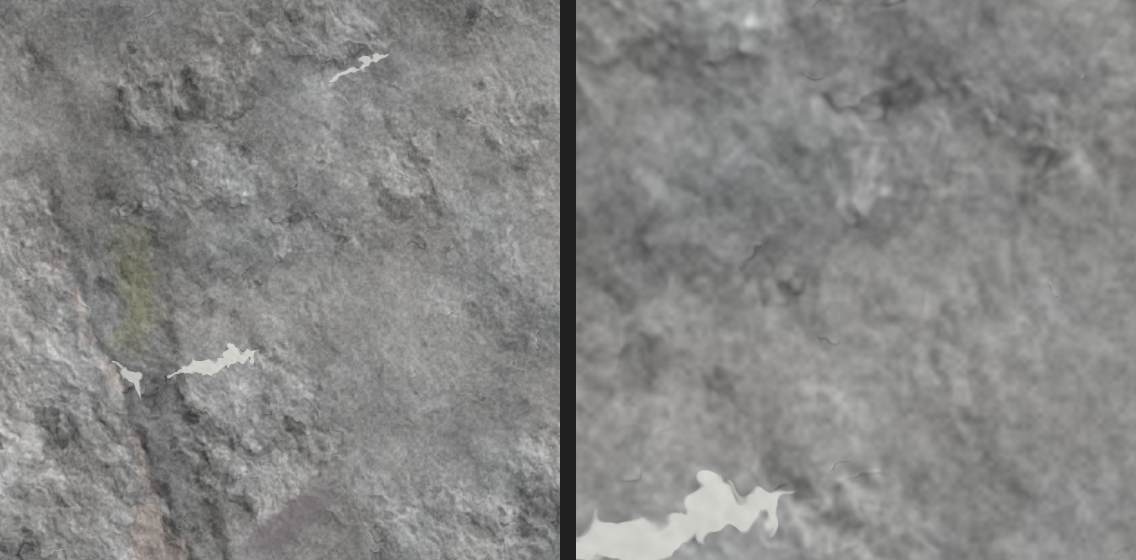
Left, the full canvas; right, a detail of the centre.
This texture is drawn by a Shadertoy shader. Its source:

```glsl
const vec3 VEIN_WHITE = vec3(0.82, 0.82, 0.80);
const vec3 MOSS = vec3(0.41, 0.41, 0.31);
const vec3 RUST = vec3(0.56, 0.48, 0.44);
const vec3 MAUVE = vec3(0.47, 0.44, 0.46);

float hash(vec2 p) {
    vec3 q = fract(p.xyx * 0.1031);
    q += dot(q, q.yzx + 33.33);
    return fract((q.x + q.y) * q.z);
}

float noise(vec2 p) {
    vec2 i = floor(p), f = fract(p);
    f = f * f * (3.0 - 2.0 * f);
    float low = mix(hash(i), hash(i + vec2(1, 0)), f.x);
    float high = mix(hash(i + vec2(0, 1)), hash(i + vec2(1, 1)), f.x);
    return mix(low, high, f.y);
}

// Layered noise, normalised to 0..1
float fbm(vec2 p, int octaves, float gain) {
    float sum = 0.0, total = 0.0, weight = 1.0;
    for (int i = 0; i < octaves; i++) {
        sum += weight * noise(p);
        total += weight;
        weight *= gain;
        p = 2.03 * p + 17.3;
    }
    return sum / total;
}

// Axes along and across the falling diagonal grain
vec2 grainAxes(vec2 p, float stretch) {
    return vec2(dot(p, vec2(0.64, -0.77)) / stretch, dot(p, vec2(0.77, 0.64)));
}

float relief(vec2 p, vec2 lightStep) {
    vec2 a = grainAxes(p, 1.35), b = grainAxes(p + lightStep, 1.35);
    return fbm(a * 14.0, 5, 0.62) - fbm(b * 14.0, 5, 0.62);
}

// Soft ellipse: 1 inside, 0 outside
float blob(vec2 p, vec2 centre, vec2 radius, float softness) {
    float d = length((p - centre) / radius) - 1.0;
    return smoothstep(softness, -softness, d);
}

// Tapered, ragged line from a to b
float vein(vec2 p, vec2 a, vec2 b, float width) {
    vec2 ab = b - a;
    float t = clamp(dot(p - a, ab) / dot(ab, ab), 0.0, 1.0);
    float d = length(p - a - ab * t);
    float ragged = 1.6 * noise(p * 85.0) + 0.7 * noise(p * 190.0) - 0.25;
    float w = width * sqrt(max(4.0 * t * (1.0 - t), 0.0)) * ragged;
    return smoothstep(0.003, -0.002, d - w);
}

// Scattered pebbles: x is the lit body, y the shadow below it
vec2 pebbles(vec2 p, float cells, float share) {
    vec2 id = floor(p * cells), f = fract(p * cells);
    vec2 centre = 0.35 + 0.3 * vec2(hash(id + 3.1), hash(id + 8.7));
    float radius = mix(0.08, 0.22, hash(id + 5.3));
    vec2 shape = radius * vec2(1.0, mix(0.6, 1.2, hash(id + 1.9)));
    float present = step(hash(id), share);
    float body = blob(f, centre, shape, 0.5);
    float shadow = blob(f, centre + vec2(0.05, -0.08), shape * 1.2, 0.45);
    return present * vec2(body, shadow * (1.0 - body));
}

// Rough outcrops: x is coverage, y the shadow at their lower rims
vec2 outcrops(vec2 p) {
    const vec4 mounds[11] = vec4[11](
        vec4(0.27, 0.85, 0.08, 0.070), vec4(0.40, 0.87, 0.08, 0.055),
        vec4(0.60, 0.94, 0.10, 0.050), vec4(0.38, 0.68, 0.08, 0.055),
        vec4(0.26, 0.66, 0.03, 0.050), vec4(0.74, 0.70, 0.07, 0.080),
        vec4(0.91, 0.79, 0.07, 0.080), vec4(0.56, 0.57, 0.08, 0.045),
        vec4(0.83, 0.04, 0.13, 0.085), vec4(1.01, 0.17, 0.08, 0.090),
        vec4(0.46, 0.24, 0.12, 0.160));
    vec2 result = vec2(0);
    for (int i = 0; i < 11; i++) {
        vec4 m = mounds[i];
        float body = blob(p, m.xy, m.zw, 0.18);
        float shade = blob(p, m.xy + vec2(-0.004, -0.013), m.zw, 0.20);
        result = max(result, vec2(body, shade * (1.0 - body)));
    }
    return result;
}

void mainImage(out vec4 fragColor, in vec2 fragCoord) {
    vec2 uv = fragCoord / iResolution.xy;
    vec2 wobble = vec2(fbm(uv * 15.0, 4, 0.65), fbm(uv * 15.0 + 41.0, 4, 0.65)) - 0.5;
    vec2 p = uv + 0.13 * wobble;
    vec2 q = uv + 0.06 * wobble;

    // Left slab and the crevice beside it
    float slabEdge = 0.335 - 0.39 * q.y - q.x;
    float slabTop = 0.69 - 0.25 * q.x - q.y;
    float slab = smoothstep(-0.004, 0.006, min(slabEdge, slabTop));
    float wall = q.x - 0.32 - 0.29 * max(0.35 - q.y, 0.0);
    float depth = smoothstep(0.76, 0.46, p.y);
    float crevice = (1.0 - slab) * smoothstep(0.015, -0.015, wall) * depth;
    float broken = 0.35 + 0.9 * noise(uv * 24.0);
    float wallLine = smoothstep(0.022, 0.0, abs(wall + 0.005)) * smoothstep(0.54, 0.30, q.y);
    float slabLine = smoothstep(0.016, 0.0, abs(slabEdge + 0.010)) * step(0.0, slabTop);

    // Surface tone, diagonal blotches and lit relief
    vec2 mound = outcrops(p);
    float pitted = smoothstep(0.48, 0.64, fbm(uv * 9.0 + 61.0, 3, 0.6));
    float rough = clamp(max(mound.x, slab) + 0.35 * crevice + 0.4 * pitted, 0.0, 1.0);
    vec2 strand = grainAxes(uv + 0.04 * wobble, 1.5);
    float tone = 0.524 + 0.30 * (fbm(p * 5.0, 5, 0.62) - 0.5);
    tone += mix(0.12, 0.27, rough) * (fbm(strand * 24.0 + 5.0, 4, 0.7) - 0.5);
    tone += mix(0.35, 1.05, rough) * relief(uv + 0.03 * wobble, vec2(0.004, 0.005));
    tone += 0.080 * (noise(uv * 170.0) - 0.5) + 0.05 * (noise(uv * 310.0) - 0.5);
    tone += 0.028 * mound.x + 0.012 * slab - 0.11 * mound.y * broken;
    tone -= 0.085 * crevice + broken * (0.13 * wallLine + 0.08 * slabLine);
    tone -= 0.05 * blob(p, vec2(0.38, 0.77), vec2(0.16, 0.06), 0.5);
    tone -= 0.05 * blob(p, vec2(0.08, 0.97), vec2(0.16, 0.08), 0.5);

    // Dark pits, pebbles and pale flecks
    float pit = smoothstep(0.62, 0.76, fbm(strand * 30.0 + 13.0, 3, 0.5));
    tone -= 0.13 * pit * (0.35 + 0.65 * rough);
    float fleck = smoothstep(0.66, 0.80, fbm(uv * 55.0 + 29.0, 2, 0.5));
    tone += 0.07 * fleck * (0.4 + 0.6 * rough);
    vec2 stones = pebbles(p, 17.0, 0.10) + 0.7 * pebbles(p + 0.37, 36.0, 0.07);
    tone += 0.05 * stones.x - 0.09 * stones.y;

    // Mineral tints
    float warmth = fbm(uv * 7.0 + 23.0, 3, 0.5) - 0.5;
    vec3 color = tone * (vec3(1.0, 0.998, 0.990) + warmth * vec3(0.03, 0.0, -0.035));
    float moss = crevice * blob(p, vec2(0.255, 0.48), vec2(0.030, 0.09), 0.8);
    color = mix(color, MOSS * tone / 0.43, 0.6 * moss);
    float rust = blob(p, vec2(0.275, 0.03), vec2(0.045, 0.05), 0.5);
    rust += slab * smoothstep(0.035, 0.0, slabEdge) * smoothstep(0.45, 0.65, noise(uv * 30.0));
    color = mix(color, RUST * tone / 0.52, 0.4 * clamp(rust, 0.0, 1.0));
    vec2 along = mat2(0.77, -0.64, 0.64, 0.77) * (q - vec2(0.52, 0.07));
    float mauve = blob(along, vec2(0), vec2(0.09, 0.035), 0.2);
    color = mix(color, MAUVE * (0.6 + 0.75 * tone), 0.7 * mauve);

    // White veins
    vec2 v = uv + 0.07 * wobble;
    float white = vein(v, vec2(0.29, 0.325), vec2(0.465, 0.378), 0.0095);
    white = max(white, vein(v, vec2(0.203, 0.350), vec2(0.255, 0.305), 0.006));
    white = max(white, vein(v, vec2(0.59, 0.855), vec2(0.695, 0.897), 0.004));
    color = mix(color, VEIN_WHITE * (0.85 + 0.3 * tone), 0.9 * white);

    fragColor = vec4(clamp(color, 0.0, 1.0), 1.0);
}
```
